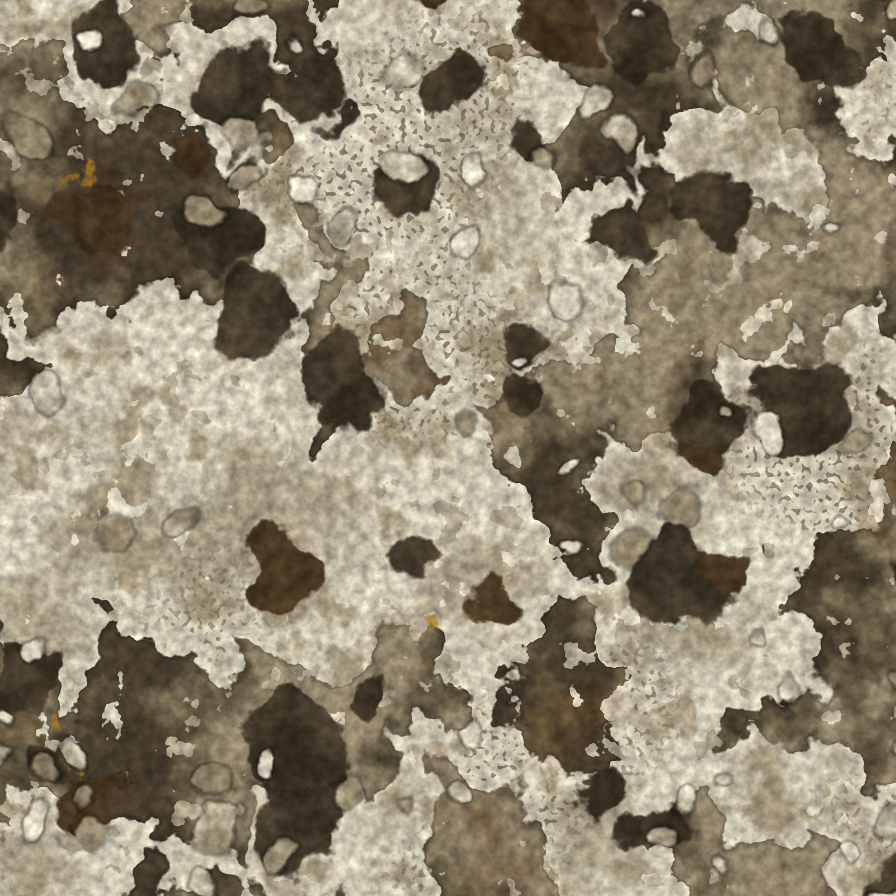
Write a WebGL 2 fragment shader that draws this texture.

```glsl
#version 300 es
precision highp float;

uniform vec2 u_resolution;
out vec4 fragColor;

#define CRUST_SCALE 3.3
#define CRUST_BIAS 0.01
#define EDGE 0.0035
#define RAGGEDNESS 0.045
#define BLOB_CELLS 9.0
#define BLOB_DENSITY 0.48
#define PEBBLE_CELLS 21.0
#define PEBBLE_DENSITY 0.17
#define SPECK_SCALE 150.0
#define GRAIN_CONTRAST 0.30

const vec3 SOOT = vec3(0.19, 0.165, 0.115);
const vec3 UMBER = vec3(0.28, 0.24, 0.18);
const vec3 EARTH = vec3(0.41, 0.37, 0.28);
const vec3 STONE = vec3(0.56, 0.51, 0.41);
const vec3 ASH = vec3(0.68, 0.64, 0.55);
const vec3 CHALK = vec3(0.85, 0.83, 0.75);
const vec3 RUST = vec3(0.29, 0.19, 0.09);
const vec3 OCHRE = vec3(0.60, 0.43, 0.12);

vec2 hash2(vec2 cell) {
    uvec2 v = uvec2(ivec2(cell)) * 1664525u + 1013904223u;
    v.x += v.y * 1664525u;
    v.y += v.x * 1664525u;
    v ^= v >> 16u;
    v.x += v.y * 1664525u;
    v.y += v.x * 1664525u;
    v ^= v >> 16u;
    return vec2(v & 65535u) / 65536.0;
}

float cornerSlope(vec2 cell, vec2 offset) {
    float angle = 6.2832 * hash2(cell).x;
    return dot(vec2(cos(angle), sin(angle)), offset);
}

float gradientNoise(vec2 p) {
    vec2 i = floor(p), f = p - i;
    vec2 u = f * f * f * (f * (f * 6.0 - 15.0) + 10.0);
    vec2 e = vec2(1.0, 0.0);
    float low = mix(cornerSlope(i, f), cornerSlope(i + e, f - e), u.x);
    float high = mix(cornerSlope(i + e.yx, f - e.yx), cornerSlope(i + 1.0, f - 1.0), u.x);
    return mix(low, high, u.y);
}

float fbm(vec2 p, int octaves) {
    float sum = 0.0, amplitude = 1.0;
    for (int k = 0; k < octaves; k++) {
        sum += amplitude * gradientNoise(p);
        p = mat2(1.6, 1.2, -1.2, 1.6) * p + 7.3;
        amplitude *= 0.5;
    }
    return sum;
}

// Nearest scattered oval: x = signed distance, y = random id
vec2 scatter(vec2 p, float cells, float density, vec2 radii, float seed) {
    p *= cells;
    vec2 base = floor(p), nearest = vec2(1.0, 0.0);
    for (int y = -1; y <= 1; y++)
    for (int x = -1; x <= 1; x++) {
        vec2 cell = base + vec2(x, y);
        vec2 shape = hash2(cell + seed + 91.0);
        vec2 trait = hash2(cell + seed + 233.0);
        if (trait.x > density) continue;
        vec2 d = p - cell - hash2(cell + seed);
        float angle = 6.2832 * shape.x;
        d = mat2(cos(angle), sin(angle), -sin(angle), cos(angle)) * d;
        d.x *= mix(1.0, 1.5, trait.y);
        float dist = length(d) - mix(radii.x, radii.y, shape.y);
        if (dist < nearest.x) nearest = vec2(dist, trait.y);
    }
    return vec2(nearest.x / cells, nearest.y);
}

float inside(float dist) {
    return 1.0 - smoothstep(-EDGE, EDGE, dist);
}

void main() {
    vec2 uv = gl_FragCoord.xy / min(u_resolution.x, u_resolution.y);
    vec2 ragged = uv + RAGGEDNESS * vec2(fbm(uv * 14.0, 5), fbm(uv * 14.0 + 37.0, 5));
    float broad = fbm(uv * 4.0 + 11.0, 6);
    float mottle = fbm(uv * 17.0 + 5.0, 5);
    float grain = fbm(uv * 75.0 + 3.0, 3);
    float region = gradientNoise(uv * 3.1 + 61.0);

    // Weathered rock
    float tone = 0.5 + 1.5 * broad + 0.5 * mottle;
    vec3 color = mix(UMBER, EARTH, smoothstep(0.1, 0.5, tone));
    color = mix(color, STONE, smoothstep(0.45, 0.8, tone));
    color = mix(color, RUST, 0.45 * smoothstep(0.15, 0.45, region + 0.3 * mottle));

    // Pale crust with bright rims, tan interiors and dark specks
    float field = fbm(ragged * CRUST_SCALE + 23.0, 4) + CRUST_BIAS;
    float crust = smoothstep(-0.012, 0.012, field);
    float wear = smoothstep(-0.25, 0.35, fbm(uv * 6.0 + 47.0, 5) + 0.4 * mottle);
    vec3 crustColor = mix(CHALK, ASH, wear * smoothstep(0.0, 0.15, field) + 0.15);
    crustColor = mix(crustColor, STONE, 0.7 * smoothstep(0.2, 0.5, mottle + 0.6 * broad));
    float speckled = smoothstep(-0.05, 0.25, region) * smoothstep(0.03, 0.1, field);
    float speck = smoothstep(0.12, 0.32, gradientNoise(uv * SPECK_SCALE) + 0.3 * grain);
    crustColor = mix(crustColor, EARTH, 0.75 * speck * speckled);
    color = mix(color * (1.0 - 0.25 * smoothstep(-0.06, 0.0, field)), crustColor, crust);

    // Small flakes in loose drifts
    float drift = gradientNoise(uv * 5.0 + 83.0);
    float flake = smoothstep(0.36, 0.42, fbm(uv * 27.0 + 71.0, 4) + 0.45 * drift);
    color = mix(color, mix(ASH, CHALK, wear), 0.9 * flake);

    // Dark rounded growths
    vec2 blob = scatter(mix(uv, ragged, 0.65), BLOB_CELLS, BLOB_DENSITY, vec2(0.2, 0.52), 400.0);
    vec3 blobColor = mix(SOOT, UMBER, clamp(0.35 + 1.4 * mottle, 0.0, 1.0));
    blobColor = mix(blobColor, RUST, 0.5 * step(0.85, blob.y));
    color = mix(color, blobColor, 0.96 * inside(blob.x));

    // Pebbles and round pale lobes, each with a thin shadow
    vec2 pebble = scatter(mix(uv, ragged, 0.4), PEBBLE_CELLS, PEBBLE_DENSITY, vec2(0.12, 0.48), 700.0);
    vec3 pebbleColor = mix(STONE, CHALK, smoothstep(0.1, 0.8, pebble.y + 0.5 * mottle));
    color *= 1.0 - 0.35 * inside(pebble.x - 0.004);
    color = mix(color, pebbleColor, inside(pebble.x));

    // Sparse ochre stains
    vec2 stain = scatter(ragged, 7.0, 0.12, vec2(0.05, 0.14), 900.0);
    color = mix(color, OCHRE, 0.75 * inside(stain.x) * smoothstep(-0.4, 0.2, mottle + grain));

    color *= 1.0 + GRAIN_CONTRAST * grain + 0.12 * mottle;
    fragColor = vec4(clamp(color, 0.0, 1.0), 1.0);
}
```
